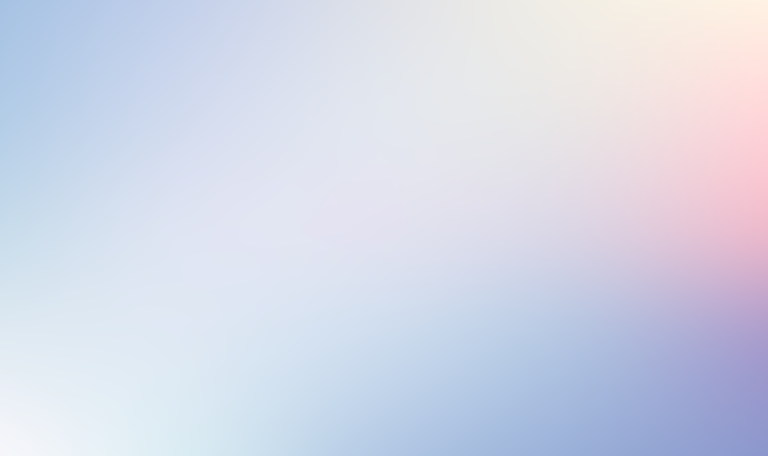
A WebGL 2 fragment shader for this background:

```glsl
#version 300 es
precision highp float;
// A pastel colour mesh: blue at upper left, cream and rose at right, periwinkle below.
// Five colour ramps run across the canvas and a cubic spline blends them from top
// to bottom; a white corner glow and one faint lavender facet lie over the blend.

#define GLOW_STRENGTH 0.25
#define GLOW_RADIUS 0.11
#define FACET_TINT vec3(0.003, -0.006, 0.002)
#define FACET_SOFTNESS 0.006

uniform vec2 u_resolution;
out vec4 fragColor;

// Catmull-Rom spline through five evenly spaced colours, t in 0..1
vec3 spline(vec3 stops[5], float t) {
    float s = clamp(t, 0.0, 1.0) * 4.0;
    int i = min(int(s), 3);
    float f = s - float(i);
    vec3 b = stops[i];
    vec3 c = stops[i + 1];
    vec3 a = i > 0 ? stops[max(i - 1, 0)] : 2.0 * b - c;
    vec3 d = i < 3 ? stops[min(i + 2, 4)] : 2.0 * c - b;
    return b + 0.5 * f * (c - a + f * (2.0 * a - 5.0 * b + 4.0 * c - d
             + f * (3.0 * (b - c) + d - a)));
}

vec3 ramp(float x, vec3 c0, vec3 c1, vec3 c2, vec3 c3, vec3 c4) {
    return spline(vec3[5](c0, c1, c2, c3, c4), x);
}

// Soft mask of the area to the left of the line from a to b
float leftOf(vec2 p, vec2 a, vec2 b) {
    vec2 along = normalize(b - a);
    float dist = dot(p - a, vec2(-along.y, along.x));
    return smoothstep(-FACET_SOFTNESS, FACET_SOFTNESS, dist);
}

// Faint plane with a pointed lower end, fading out towards the top
float facet(vec2 p) {
    vec2 tip = vec2(0.463, 0.44);
    vec2 leftCorner = vec2(0.39, 0.49);
    vec2 rightCorner = vec2(0.53, 0.49);
    float mask = leftOf(p, leftCorner, tip) * leftOf(p, tip, rightCorner);
    mask *= leftOf(p, rightCorner, vec2(0.515, 0.70));
    mask *= leftOf(p, vec2(0.48, 0.70), leftCorner);
    return mask * (1.0 - smoothstep(0.52, 0.70, p.y));
}

void main() {
    vec2 uv = gl_FragCoord.xy / u_resolution;

    // Colour ramps from left to right
    vec3 sky = ramp(uv.x, vec3(0.65, 0.76, 0.89), vec3(0.77, 0.82, 0.92),
        vec3(0.875, 0.885, 0.91), vec3(0.95, 0.935, 0.90), vec3(1.0, 0.95, 0.89));
    vec3 blush = ramp(uv.x, vec3(0.70, 0.80, 0.905), vec3(0.825, 0.86, 0.935),
        vec3(0.89, 0.905, 0.935), vec3(0.92, 0.90, 0.90), vec3(1.0, 0.84, 0.85));
    vec3 rose = ramp(uv.x, vec3(0.78, 0.86, 0.92), vec3(0.875, 0.895, 0.95),
        vec3(0.885, 0.89, 0.94), vec3(0.86, 0.835, 0.895), vec3(0.93, 0.73, 0.80));
    vec3 violet = ramp(uv.x, vec3(0.88, 0.92, 0.95), vec3(0.87, 0.91, 0.955),
        vec3(0.80, 0.86, 0.93), vec3(0.70, 0.765, 0.88), vec3(0.66, 0.61, 0.80));
    vec3 periwinkle = ramp(uv.x, vec3(0.955, 0.96, 0.98), vec3(0.85, 0.92, 0.95),
        vec3(0.70, 0.785, 0.895), vec3(0.60, 0.685, 0.845), vec3(0.545, 0.59, 0.80));

    // Blend the ramps from top to bottom
    vec3 color = spline(vec3[5](sky, blush, rose, violet, periwinkle), 1.0 - uv.y);

    // White glow in the lower left corner
    float glow = exp(-dot(uv, uv) / (GLOW_RADIUS * GLOW_RADIUS));
    color = mix(color, vec3(1.0, 0.985, 0.99), GLOW_STRENGTH * glow);

    color += FACET_TINT * facet(uv);
    fragColor = vec4(clamp(color, 0.0, 1.0), 1.0);
}
```
